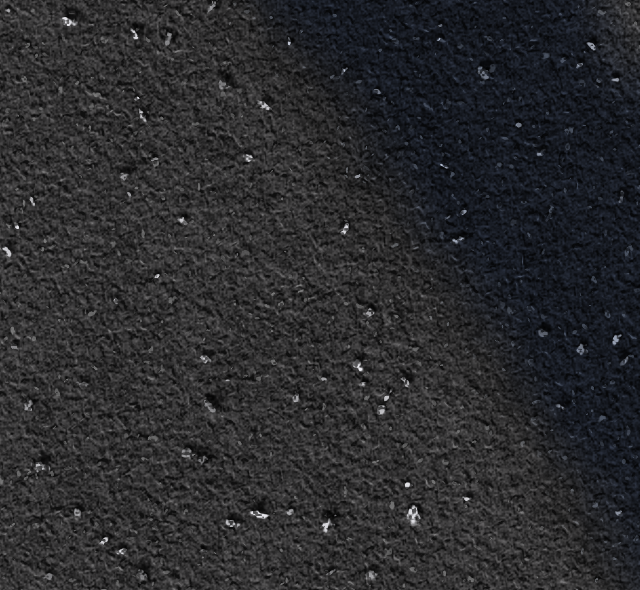
This texture is drawn by a WebGL 2 fragment shader. Its source:

```glsl
#version 300 es
precision highp float;

#define PEBBLE_FREQ 78.0
#define RELIEF 0.5
#define GRIT 0.17
#define BASE_TONE 0.2
#define LIT_TINT vec3(1.0, 0.985, 0.995)
#define SHADE_TINT vec3(0.86, 1.0, 1.3)
#define SHADE_DEPTH 0.51
#define SHADE_NORMAL vec2(0.846, 0.533)
#define SHADE_OFFSET 0.915
#define SHADE_SOFTNESS 0.11
#define LIGHT_DIR vec2(-0.42, -0.91)

uniform vec2 u_resolution;
out vec4 fragColor;

// Integer hash: four random values per lattice cell
vec4 hash4(vec2 cell, uint seed) {
    uvec2 q = uvec2(ivec2(cell));
    uvec4 v = uvec4(q, q.x ^ seed, q.y + seed) * 1664525u + 1013904223u;
    for (int i = 0; i < 2; i++) {
        v += v.yzxw * v.wxyz;
        v ^= v >> 16u;
    }
    return vec4(v >> 8u) / 16777216.0;
}

float noise(vec2 p, uint seed) {
    vec2 c = floor(p), f = fract(p);
    f = f * f * (3.0 - 2.0 * f);
    float low = mix(hash4(c, seed).x, hash4(c + vec2(1, 0), seed).x, f.x);
    float high = mix(hash4(c + vec2(0, 1), seed).x, hash4(c + vec2(1, 1), seed).x, f.x);
    return mix(low, high, f.y);
}

vec2 rotate(vec2 p, float angle) {
    float c = cos(angle), s = sin(angle);
    return vec2(c * p.x - s * p.y, s * p.x + c * p.y);
}

// Overlapping oval stones
float pebbles(vec2 p) {
    vec2 cell = floor(p);
    float top = 0.0;
    for (int y = -1; y <= 1; y++)
    for (int x = -1; x <= 1; x++) {
        vec2 c = cell + vec2(x, y);
        vec4 r = hash4(c, 11u);
        vec2 d = rotate(p - c - r.xy, r.z * 6.283);
        d *= vec2(0.9, 1.25) / mix(0.4, 0.8, r.w);
        top = max(top, (1.0 - dot(d, d)) * mix(0.4, 1.0, r.w));
    }
    return top;
}

float surfaceHeight(vec2 p) {
    vec2 warp = vec2(noise(p * 110.0, 1u), noise(p * 110.0, 2u)) - 0.5;
    vec2 q = p + warp * 0.01;
    return 0.17 * pebbles(q * PEBBLE_FREQ)
         + 0.20 * noise(q * 52.0, 3u)
         + 0.30 * noise(q * 125.0, 4u)
         + 0.16 * noise(q * 230.0, 5u);
}

// Scattered bumps: dark crescent on the far side, faint rim towards the light
float crescents(vec2 p) {
    p += (vec2(noise(p * 90.0, 61u), noise(p * 90.0, 62u)) - 0.5) * 0.008;
    float freq = 30.0, result = 0.0;
    vec2 cell = floor(p * freq);
    for (int y = -1; y <= 1; y++)
    for (int x = -1; x <= 1; x++) {
        vec2 c = cell + vec2(x, y);
        vec4 r = hash4(c, 63u);
        vec2 d = p - (c + r.xy) / freq;
        float radius = mix(0.004, 0.012, r.z * r.z), dist = length(d);
        float band = 1.0 - smoothstep(0.0006, 0.0032, abs(dist - radius));
        float facing = dot(d, rotate(LIGHT_DIR, (r.w - 0.5) * 1.8)) / max(dist, 0.0005);
        result += band * r.w * (0.45 * smoothstep(0.4, 0.9, facing) - smoothstep(0.1, 0.8, -facing));
    }
    return clamp(result, -1.0, 0.6);
}

// Sparse bright chips: x = chip coverage, y = dark hollow beside it
vec2 glints(vec2 p, float freq, float chance, float size, uint seed) {
    vec2 cell = floor(p * freq), result = vec2(0.0);
    float ragged = noise(p * 190.0, seed + 1u) - 0.5;
    float broken = smoothstep(0.25, 0.6, noise(p * 260.0, seed + 2u));
    for (int y = -1; y <= 1; y++)
    for (int x = -1; x <= 1; x++) {
        vec2 c = cell + vec2(x, y);
        vec4 place = hash4(c, seed), shape = hash4(c, seed + 3u);
        if (place.z > chance) continue;
        vec2 d = p - (c + place.xy) / freq;
        float radius = size * mix(0.5, 1.3, shape.y * shape.y);
        vec2 oval = rotate(d, shape.x * 6.283) * vec2(0.8, mix(1.0, 2.2, shape.z));
        float chip = 1.0 - smoothstep(0.5, 1.15, length(oval) / radius + ragged * 1.2);
        float hollow = 1.0 - smoothstep(0.5, 1.8, length(d + LIGHT_DIR * radius) / radius + ragged);
        result = max(result, vec2(chip * mix(0.3, 1.0, broken) * mix(0.45, 1.0, shape.w), hollow));
    }
    return result;
}

void main() {
    vec2 p = gl_FragCoord.xy / u_resolution.y;

    // Slanted soft shadow with a lit upper right corner; the dimming leads the blue cast
    float wobble = (noise(p * 6.0, 21u) - 0.5) * 0.05 + (noise(p * 40.0, 22u) - 0.5) * 0.02;
    float side = dot(p, SHADE_NORMAL) - SHADE_OFFSET + wobble;
    float corner = length((p - vec2(u_resolution.x / u_resolution.y, 1.0)) * vec2(1.3, 0.75)) + wobble;
    float open = smoothstep(0.0, 0.16, corner);
    float dim = open * smoothstep(-SHADE_SOFTNESS, SHADE_SOFTNESS, side + 0.02);
    float blue = open * smoothstep(-0.05, 0.09, side);

    // Rough relief lit at a low angle
    vec2 reach = LIGHT_DIR * 0.0022;
    float slope = surfaceHeight(p - reach) - surfaceHeight(p + reach);
    float tone = BASE_TONE + RELIEF * slope + 0.13 * crescents(p);

    // Fine grit and broad mottling
    tone += GRIT * (noise(p * 310.0, 31u) - 0.5);
    tone += 0.04 * (noise(p * 28.0, 32u) - 0.5) + 0.02 * (noise(p * 5.0, 33u) - 0.5);
    tone = max(tone, 0.06);

    // Large chips, small sparkles and lit crests
    vec2 chips = glints(p, 22.0, 0.15, 0.0095, 41u);
    vec2 sparkles = glints(p, 58.0, 0.2, 0.0052, 51u);
    float crest = smoothstep(0.13, 0.32, slope) * smoothstep(0.5, 0.8, noise(p * 95.0, 34u));
    tone *= 1.0 - 0.7 * max(chips.y, 0.5 * sparkles.y);

    vec3 color = tone * mix(1.0, SHADE_DEPTH, dim) * mix(LIT_TINT, SHADE_TINT, blue);
    vec3 sparkleColor = mix(vec3(0.56), vec3(0.36, 0.4, 0.47), dim);
    color = mix(color, sparkleColor, max(sparkles.x * 0.75, crest * 0.6));
    color = mix(color, mix(vec3(0.92, 0.92, 0.94), vec3(0.7, 0.74, 0.82), dim), chips.x);
    fragColor = vec4(color, 1.0);
}
```
